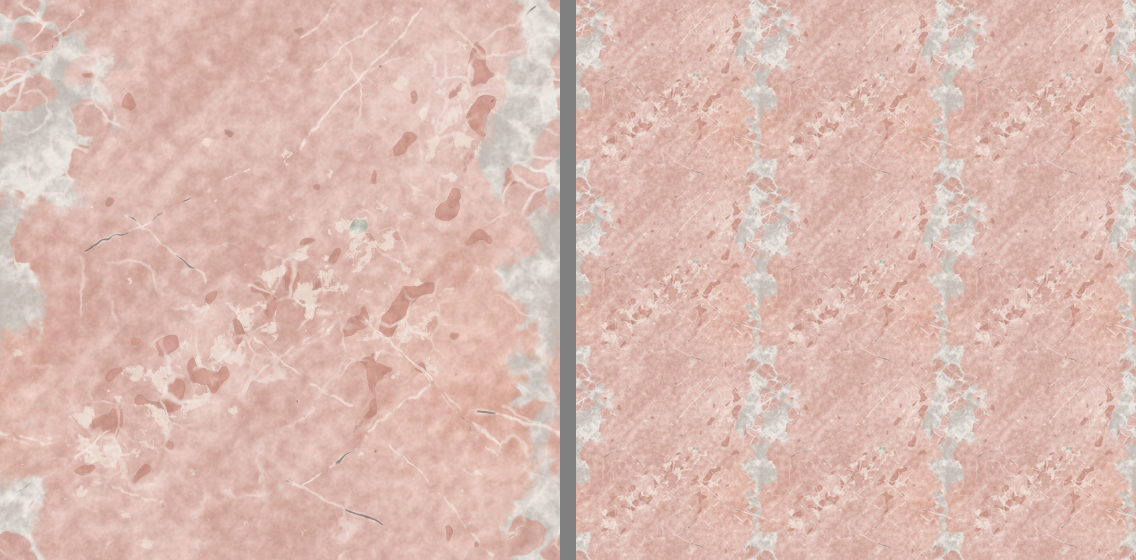
Left: one tile. Right: repeated 3 by 3.
This texture is drawn by a three.js fragment shader. Its source:

```glsl
// Rose marble: mottled pink stone with a slanted band of red and cream rubble,
// a grey-white brecciated seam along the sides, thin broken veins and hairlines.
// Layers of wrapped gradient noise, Voronoi cells and scattered segments.
varying vec2 vUv;

vec2 hash2(vec2 p) {
  vec3 q = fract(p.xyx * vec3(0.1031, 0.1030, 0.0973));
  q += dot(q, q.yzx + 33.33);
  return fract((q.xx + q.yz) * q.zy);
}

// Random pair of a lattice point that repeats every n cells
vec2 lattice(vec2 i, vec2 n) {
  return hash2(floor(mod(i + 0.5, n)) + n * 1.7);
}

float corner(vec2 i, vec2 f, vec2 o, vec2 n) {
  return dot(lattice(i + o, n) * 2.0 - 1.0, f - o);
}

float noise(vec2 p, vec2 n) {
  p *= n;
  vec2 i = floor(p), f = p - i, o = vec2(0.0, 1.0);
  vec2 u = f * f * f * (f * (f * 6.0 - 15.0) + 10.0);
  return mix(mix(corner(i, f, o.xx, n), corner(i, f, o.yx, n), u.x),
             mix(corner(i, f, o.xy, n), corner(i, f, o.yy, n), u.x), u.y);
}

float fbm(vec2 p, vec2 n) {
  float sum = 0.0, amp = 1.0;
  for (int k = 0; k < 5; k++) {
    sum += amp * noise(p, n);
    n *= 2.0;
    amp *= 0.58;
  }
  return sum;
}

// Voronoi: x = gap between the two nearest points, y = random value of the cell
vec2 cells(vec2 p, float n) {
  p *= n;
  vec2 i = floor(p), f = p - i;
  float first = 8.0, second = 8.0, id = 0.0;
  for (int k = 0; k < 9; k++) {
    vec2 o = vec2(mod(float(k), 3.0), floor(float(k) / 3.0 + 0.01)) - 1.0;
    vec2 h = lattice(i + o, vec2(n));
    float d = length(o + h - f);
    second = min(second, max(first, d));
    if (d < first) { first = d; id = fract(h.x * 7.0 + h.y * 3.0); }
  }
  return vec2(second - first, id);
}

// Distance to a segment, and a soft spot, both wrapped around the tile
float segment(vec2 p, vec2 centre, vec2 arm) {
  vec2 d = fract(p - centre + 0.5) - 0.5;
  return length(d - arm * clamp(dot(d, arm) / dot(arm, arm), -1.0, 1.0));
}

float spot(vec2 p, vec2 centre, float radius) {
  return 1.0 - smoothstep(0.0, radius, length(fract(p - centre + 0.5) - 0.5));
}

void main() {
  vec2 p = vUv;
  vec2 w = p + 0.03 * vec2(fbm(p, vec2(4.0)), fbm(p + 0.37, vec2(4.0)));
  w += 0.006 * vec2(noise(p, vec2(45.0)), noise(p + 0.4, vec2(45.0)));
  vec2 slant = vec2(w.x, w.y - w.x);

  // Mottled pink ground with diagonal streaks
  float grain = fbm(p + 0.13, vec2(36.0)), chalk = fbm(w + 0.29, vec2(9.0));
  float tone = 0.6 * fbm(p + 0.71, vec2(3.0)) + 0.6 * fbm(slant, vec2(5.0, 13.0)) + 0.5 * grain;
  vec3 color = mix(vec3(0.815, 0.64, 0.595), vec3(0.91, 0.80, 0.77), smoothstep(-0.75, 0.7, tone));
  color += vec3(0.012, -0.012, -0.03) * spot(p, vec2(0.87, 0.33), 0.4);

  // Rubble: cream cement and small rounded red clasts with darker rims
  float rubble = 1.0 - smoothstep(0.01, 0.12, segment(w, vec2(0.41, 0.39), vec2(0.25, 0.19)));
  rubble = max(rubble, max(spot(w, vec2(0.70, 0.41), 0.19), spot(w, vec2(0.84, 0.80), 0.24)));
  float cement = smoothstep(0.0, 0.2, fbm(w + 0.61, vec2(27.0)) - 0.5 + 0.48 * rubble);
  color = mix(color, vec3(0.93, 0.865, 0.825), 0.85 * cement);
  float lump = noise(w + 0.21, vec2(21.0)) + 0.6 * noise(slant, vec2(11.0, 16.0)) + 0.12 * grain;
  float clast = smoothstep(0.0, 0.07, lump - 0.47 + 0.37 * rubble);
  color = mix(color, vec3(0.785, 0.575, 0.525) + 0.07 * grain, 0.85 * clast);
  color -= 0.16 * clast * (1.0 - clast);

  // Grey-white seam enclosing pink fragments
  float swell = cos(6.2831853 * (p.y - 0.82));
  float across = abs(fract(p.x - 0.035 * swell + 0.5) - 0.5);
  float seam = 0.075 + 0.05 * swell - across + 0.14 * fbm(w + 0.45, vec2(7.0));
  seam = smoothstep(-0.02, 0.02, seam + 0.08 * spot(p, vec2(0.9, 0.7), 0.13));
  vec2 fragment = cells(w + 0.02 * chalk, 13.0);
  float kept = smoothstep(0.08, 0.2, fragment.x + 0.15 * grain) * step(0.58, fragment.y);
  vec3 white = mix(vec3(0.77, 0.745, 0.72), vec3(0.92, 0.905, 0.885), smoothstep(-0.5, 0.5, chalk + 0.5 * grain));
  color = mix(color, mix(white, color * vec3(0.96, 0.91, 0.90), 0.85 * kept), 0.94 * seam);

  // Fine veinlets along noise contours, broken up by patches
  float patches = fbm(p + 0.83, vec2(5.0)), busy = max(rubble, seam);
  float thread = 1.0 - smoothstep(0.0, 0.035, abs(noise(w + 0.53, vec2(7.0)) + 0.15 * chalk));
  float vein = 0.6 * thread * smoothstep(-0.05, 0.35, patches);
  float mesh = 1.0 - smoothstep(0.02, 0.13, cells(w + 0.4, 16.0).x);
  vein = max(vein, 0.75 * mesh * busy * smoothstep(-0.2, 0.25, chalk));

  // Long slanted veins of uneven strength, some with a dark hairline
  float hairline = 0.0;
  for (int k = 0; k < 24; k++) {
    vec2 place = hash2(vec2(k, 7)), shape = hash2(vec2(k, 19));
    float angle = (mod(float(k), 2.0) < 0.5 ? 0.6 : -0.55) + 0.7 * (shape.x - 0.5);
    float d = segment(w, place, (0.03 + 0.16 * shape.y) * vec2(cos(angle), sin(angle)));
    float line = 1.0 - smoothstep(0.0004, 0.0025 + 0.002 * shape.x + 0.006 * max(chalk, 0.0), d);
    vein = max(vein, (0.4 + 0.5 * shape.y) * line * smoothstep(-0.45, 0.2, patches + grain));
    if (mod(float(k), 3.0) < 0.5) hairline = max(hairline, 1.0 - smoothstep(0.0004, 0.0028, d));
  }
  color = mix(color, vec3(0.945, 0.895, 0.87), vein);
  color = mix(color, vec3(0.47, 0.43, 0.42), 0.75 * hairline * smoothstep(0.05, 0.3, chalk));

  // Grey inclusion, dark specks and surface grain
  float pebble = smoothstep(0.3, 0.5, spot(w, vec2(0.64, 0.59), 0.026) + 0.3 * grain);
  color = mix(color, vec3(0.74, 0.74, 0.70) + 0.2 * grain, pebble * step(0.01, spot(w, vec2(0.64, 0.59), 0.026)));
  float speck = smoothstep(0.5, 0.62, noise(p, vec2(80.0))) * smoothstep(0.0, 0.3, patches);
  color = mix(color, vec3(0.45, 0.36, 0.35), 0.6 * speck);
  gl_FragColor = vec4(color + 0.025 * grain + 0.03 * noise(p, vec2(140.0)), 1.0);
}
```
